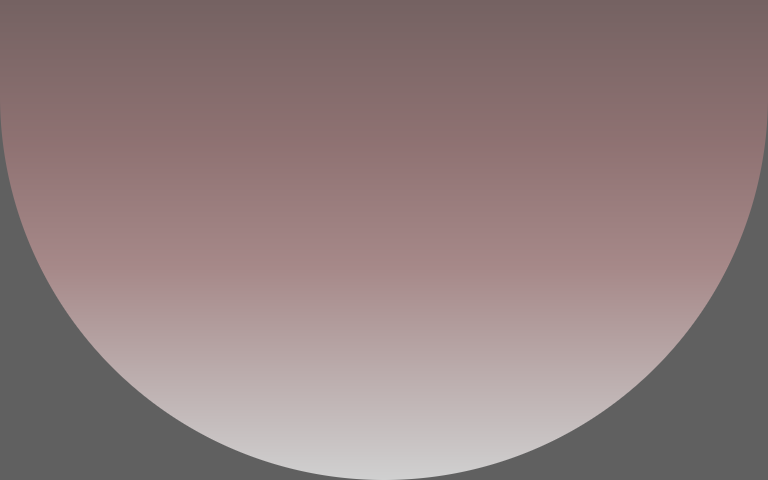
Give the GLSL for this background, as a WebGL 1 fragment shader.

```glsl
precision highp float;
// A wide bowl shape hangs from the top edge over a flat grey ground.
// Its lower half is a semicircle as wide as the canvas, its sides run straight up,
// and a vertical gradient fades it from dusky mauve through rose to pale grey.

uniform vec2 u_resolution;

const vec3 GROUND = vec3(0.376);
const vec3 DUSK = vec3(0.457, 0.384, 0.384);
const vec3 MAUVE = vec3(0.560, 0.447, 0.448);
const vec3 ROSE = vec3(0.652, 0.537, 0.537);
const vec3 PALE = vec3(0.816);

const float MAUVE_STOP = 0.30;
const float ROSE_STOP = 0.56;

// Position of t between two stops, clamped to 0..1
float ramp(float start, float end, float t) {
  return clamp((t - start) / (end - start), 0.0, 1.0);
}

// Colour at a depth of 0 (top) to 1 (bottom)
vec3 bowlColor(float depth) {
  vec3 color = mix(DUSK, MAUVE, ramp(0.0, MAUVE_STOP, depth));
  color = mix(color, ROSE, ramp(MAUVE_STOP, ROSE_STOP, depth));
  return mix(color, PALE, ramp(ROSE_STOP, 1.0, depth));
}

// Signed distance to a semicircle extended upward by straight sides
float bowlDistance(vec2 p, vec2 center, float radius) {
  vec2 offset = p - center;
  offset.y = min(offset.y, 0.0);
  return length(offset) - radius;
}

void main() {
  // Canvas width is one unit
  vec2 p = gl_FragCoord.xy / u_resolution.x;
  float pixel = 1.0 / u_resolution.x;
  float depth = 1.0 - gl_FragCoord.y / u_resolution.y;

  // Bowl resting on the bottom edge and touching both sides
  float radius = 0.5;
  float edge = bowlDistance(p, vec2(0.5, radius), radius);
  float coverage = clamp(0.5 - edge / pixel, 0.0, 1.0);

  gl_FragColor = vec4(mix(GROUND, bowlColor(depth), coverage), 1.0);
}
```
